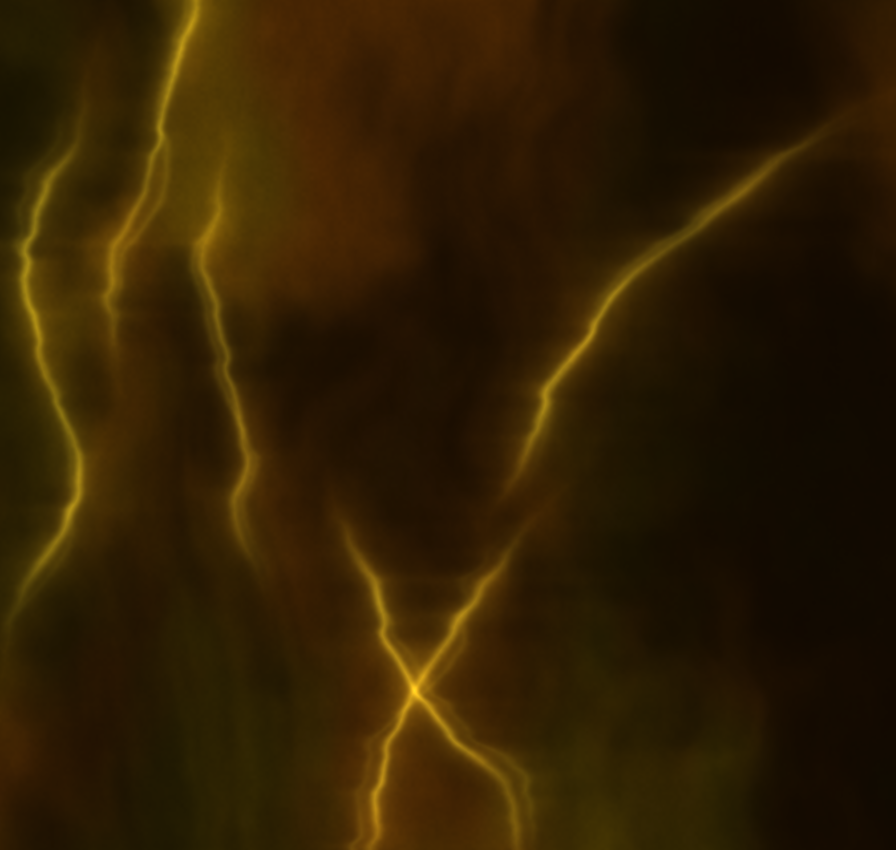
This texture is drawn by a WebGL 1 fragment shader. Its source:

```glsl
precision highp float;
// Glowing amber filaments meandering over dark, softly folded brown tissue.

uniform vec2 u_resolution;

const int FILAMENTS = 6;
const vec3 OLIVE = vec3(0.96, 0.76, 0.05);
const vec3 RUST = vec3(1.06, 0.55, 0.05);
const vec3 HAZE_COLOR = vec3(0.13, 0.075, 0.002);
const vec3 CORE_COLOR = vec3(0.31, 0.29, 0.06);

float hash(vec2 p) {
  return fract(sin(dot(p, vec2(127.1, 311.7))) * 43758.5453);
}

float noise(vec2 p) {
  vec2 cell = floor(p);
  vec2 f = fract(p);
  f = f * f * f * (f * (f * 6.0 - 15.0) + 10.0);
  float low = mix(hash(cell), hash(cell + vec2(1.0, 0.0)), f.x);
  float high = mix(hash(cell + vec2(0.0, 1.0)), hash(cell + 1.0), f.x);
  return mix(low, high, f.y);
}

float fbm(vec2 p) {
  float sum = 0.0;
  float weight = 0.5;
  for (int i = 0; i < 4; i++) {
    sum += weight * noise(p);
    p = mat2(1.6, 1.2, -1.2, 1.6) * p + 7.3;
    weight *= 0.5;
  }
  return sum / 0.9375;
}

// Signed wobble along one axis
float wobble(float t, float seed) {
  return noise(vec2(t, seed)) - 0.5;
}

// Horizontal position of a strand: an elbow with finer and finer bends
float strandX(float y, vec2 center, float slant, float seed) {
  float dy = y - center.y;
  float elbow = dy + 0.6 * sqrt(dy * dy + 0.001);
  return center.x + slant * elbow
    + 0.10 * wobble(y * 4.5, seed)
    + 0.035 * wobble(y * 13.0, seed + 3.7)
    + 0.008 * wobble(y * 48.0, seed + 8.1);
}

// Distance to the strand, corrected for its slope
float strandDistance(vec2 p, vec2 center, float slant, float seed) {
  float stepY = 0.01;
  float x = strandX(p.y, center, slant, seed);
  float slope = (strandX(p.y + stepY, center, slant, seed) - x) / stepY;
  return (p.x - x) / sqrt(1.0 + slope * slope);
}

// Bright line with a short glow
float glowLine(float d, float width) {
  float line = exp(-d * d / (width * width));
  return 0.55 * line + 0.45 * exp(-abs(d) / (width * 2.6));
}

// x: bright core, y: wide haze
vec2 filament(vec2 p, float index) {
  float side = 1.0 - 2.0 * mod(index + 1.0, 2.0);
  vec2 center = vec2(0.05 + 0.125 * index, 0.46 + 0.38 * cos(1.3 * (index - 1.0)));
  float slant = 0.1 + 0.034 * index * index * side;
  float seed = 11.0 + index * 17.0;
  float reach = 0.29 - 0.02 * index + 0.04 * hash(vec2(index, 5.0));

  float along = abs(p.y - center.y) / reach;
  float d = strandDistance(p, center, slant, seed);
  float fade = 1.0 - smoothstep(0.45, 1.1, along);
  float patches = 0.55 + 0.75 * noise(vec2(p.y * 14.0, seed + 2.0));

  // A faint second fibre splits from the main one and rejoins it
  float split = 0.045 * wobble(p.y * 9.0, seed + 5.0);
  float core = glowLine(d, 0.0045 + 0.003 * along) * patches;
  core += 0.35 * glowLine(d + split, 0.005) * (1.3 - patches * 0.6);

  float cloud = 0.4 + 1.1 * fbm(p * vec2(16.0, 10.0) + seed);
  float spread = d > 0.0 ? 0.045 : 0.028;
  float haze = exp(-abs(d) / spread) * cloud * (1.0 - smoothstep(0.6, 1.6, along));
  return vec2(core * fade, haze);
}

// Brightness of the blurred, mostly upright folds
float folds(vec2 p) {
  vec2 bend = vec2(fbm(p * 2.2 + 4.0), fbm(p * 2.2 + 19.0)) - 0.5;
  float broad = fbm(p * vec2(4.2, 1.9) + bend * 1.8 + 31.0);
  return 0.085 + 0.17 * smoothstep(0.24, 0.8, broad);
}

void main() {
  vec2 p = gl_FragCoord.xy / u_resolution.y;

  // Folded background, darker toward the right
  float shade = folds(p) * mix(1.04, 0.78, smoothstep(0.65, 1.0, p.x));
  float hue = smoothstep(0.32, 0.68, fbm(p * vec2(4.0, 2.4) + 53.0));
  vec3 color = shade * mix(OLIVE, RUST, hue);

  vec2 light = vec2(0.0);
  for (int i = 0; i < FILAMENTS; i++) {
    light += filament(p, float(i));
  }
  color += HAZE_COLOR * light.y + CORE_COLOR * light.x;

  // Faint fibrous mottling and grain
  float mottle = fbm(p * vec2(48.0, 30.0)) - 0.5;
  float grain = noise(p * 210.0) - 0.5;
  color *= 1.0 + 0.16 * mottle + 0.05 * grain;

  gl_FragColor = vec4(clamp(color, 0.0, 1.0), 1.0);
}
```
